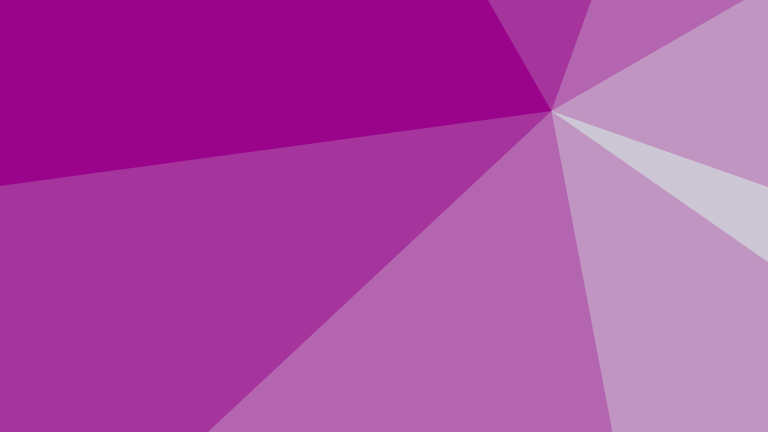
This background is drawn by a WebGL 2 fragment shader. Its source:

```glsl
#version 300 es
precision highp float;
// Flat rays fanning out from one off-centre point, from deep magenta to pale grey.
// Four nested wedges share an apex; each one covering a pixel lifts its tone by
// a quarter of the way along a two-colour ramp.

uniform vec2 u_resolution;
out vec4 fragColor;

const float PI = 3.14159265;

// Signed distance to a wedge at the origin, limits in degrees; negative inside.
float wedge(vec2 p, float fromDeg, float toDeg) {
    float axis = radians(0.5 * (fromDeg + toDeg));
    float halfAngle = radians(0.5 * (toDeg - fromDeg));
    vec2 q = mat2(cos(axis), -sin(axis), sin(axis), cos(axis)) * p;
    float offAxis = length(q) > 0.0 ? abs(atan(q.y, q.x)) : 0.0;
    return length(q) * sin(clamp(offAxis - halfAngle, -0.5 * PI, 0.5 * PI));
}

void main() {
    // Canvas units: height is 1, measured from the apex of the fan.
    vec2 p = gl_FragCoord.xy / u_resolution.y;
    p -= vec2(0.718 * u_resolution.x / u_resolution.y, 0.743);
    float pixel = 1.0 / u_resolution.y;

    // Wedge limits, widest to narrowest.
    vec2 limits[4] = vec2[4](
        vec2(-172.26, 119.77), vec2(-136.94, 70.18),
        vec2(-79.24, 29.97), vec2(-34.89, -19.34));

    // Count the wedges over this pixel, with smooth edges.
    float tone = 0.0;
    for (int i = 0; i < 4; i++) {
        float d = wedge(p, limits[i].x, limits[i].y);
        tone += 0.25 * clamp(0.5 - d / pixel, 0.0, 1.0);
    }

    vec3 magenta = vec3(0.6, 0.016, 0.545);
    vec3 paleGrey = vec3(0.804, 0.775, 0.83);
    fragColor = vec4(mix(magenta, paleGrey, tone), 1.0);
}
```
